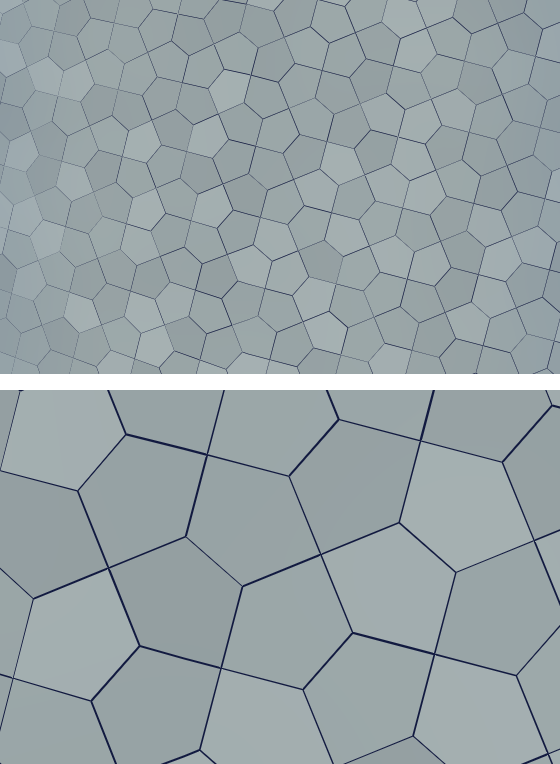
Top: the whole. Bottom: its middle third, enlarged.
Give the GLSL for this pattern, as a WebGL 1 fragment shader.

```glsl
precision highp float;

uniform vec2 u_resolution;

// Lengths are fractions of the canvas width
#define SIDE 0.0900
#define TILT -0.720
#define ORIGIN vec2(0.5243, 0.3473)
#define BEND_START 0.443
#define HORIZON 0.360
#define SEAM_WIDTH 0.00094
#define LIGHT_SHARE 0.27
#define DARK_TILE vec3(0.578, 0.622, 0.632)
#define MID_TILE vec3(0.614, 0.662, 0.666)
#define LIGHT_TILE vec3(0.648, 0.692, 0.697)
#define SEAM_COLOR vec3(0.07, 0.10, 0.25)

float hash(vec2 p) {
  return fract(sin(dot(p, vec2(127.1, 311.7))) * 43758.55);
}

// Layered sines, about -1 to 1
float waves(vec2 p) {
  float a = sin(p.x * 1.3 + 1.7 * sin(p.y * 0.9));
  float b = sin(p.y * 2.1 - 1.3 * sin(p.x * 1.6) + 2.0);
  return 0.6 * a + 0.4 * b;
}

float segmentDistance(vec2 p, vec2 a, vec2 b) {
  vec2 ab = b - a;
  float t = clamp(dot(p - a, ab) / dot(ab, ab), 0.0, 1.0);
  return length(p - a - ab * t);
}

// The wall recedes gently toward the left side
vec2 recede(vec2 p) {
  float depth = max(BEND_START - p.x, 0.0);
  p.x -= 0.311 * depth * depth;
  p.y = HORIZON + (p.y - HORIZON) * (1.0 + 0.27 * depth);
  return p;
}

// Pentagon tiling: returns seam distance, tile key and seam key
float pentagons(vec2 p, out vec2 tileKey, out vec2 seamKey) {
  vec2 cell = floor(p);
  vec2 f = p - cell - 0.5;
  bool turned = mod(cell.x + cell.y, 2.0) > 0.5;
  if (turned) f = f.yx;

  vec2 q = abs(f);
  vec2 s = sign(f);
  vec2 fork = vec2(0.25, 0.0);
  float bridge = segmentDistance(q, vec2(0.0), fork);
  float arm = segmentDistance(q, fork, vec2(0.5));

  // A tile spans two cells, so it is named by their shared side
  vec2 side = q.x - 0.25 > 0.5 * q.y ? vec2(s.x, 0.0) : vec2(0.0, s.y);
  tileKey = 2.0 * cell + (turned ? side.yx : side);
  seamKey = 4.0 * cell + (arm < bridge ? s : vec2(0.0));
  return min(bridge, arm);
}

// Share of a pixel covered by a line, exact for hairlines
float lineCoverage(float d, float width, float pixel) {
  float outer = min(d + 0.5 * pixel, 0.5 * width);
  float inner = max(d - 0.5 * pixel, -0.5 * width);
  return clamp((outer - inner) / pixel, 0.0, 1.0);
}

void main() {
  float pixel = 1.0 / u_resolution.x;
  vec2 uv = gl_FragCoord.xy * pixel;

  // Tilted lattice coordinates
  float c = cos(TILT);
  float s = sin(TILT);
  vec2 w = recede(uv) - ORIGIN;
  vec2 p = vec2(c * w.x + s * w.y, c * w.y - s * w.x) / SIDE;

  vec2 tileKey;
  vec2 seamKey;
  float d = pentagons(p, tileKey, seamKey) * SIDE;

  // One flat tone per tile, with a few pale ones
  float tone = hash(tileKey + 3.7);
  float pale = step(1.0 - LIGHT_SHARE, hash(tileKey + 41.3));
  vec3 color = mix(DARK_TILE, MID_TILE, tone);
  color = mix(color, LIGHT_TILE, pale * (0.7 + 0.3 * tone));

  // Soft sheen and cooler light near both sides
  color += 0.004 * waves(p * 0.8);
  float edge = smoothstep(0.30, 0.55, abs(uv.x - 0.5));
  color -= edge * vec3(0.030, 0.022, 0.004);

  // Uneven seams that fade on the receding side
  float near = smoothstep(0.0, 0.38, uv.x);
  float wear = mix(0.55, 1.4, hash(seamKey + 17.1)) + 0.15 * waves(p * 2.3);
  float width = SEAM_WIDTH * wear * mix(0.65, 1.0, near);
  float seam = lineCoverage(d, width, pixel) * mix(0.7, 1.0, near);
  color = mix(color, SEAM_COLOR, seam);

  gl_FragColor = vec4(color, 1.0);
}
```
